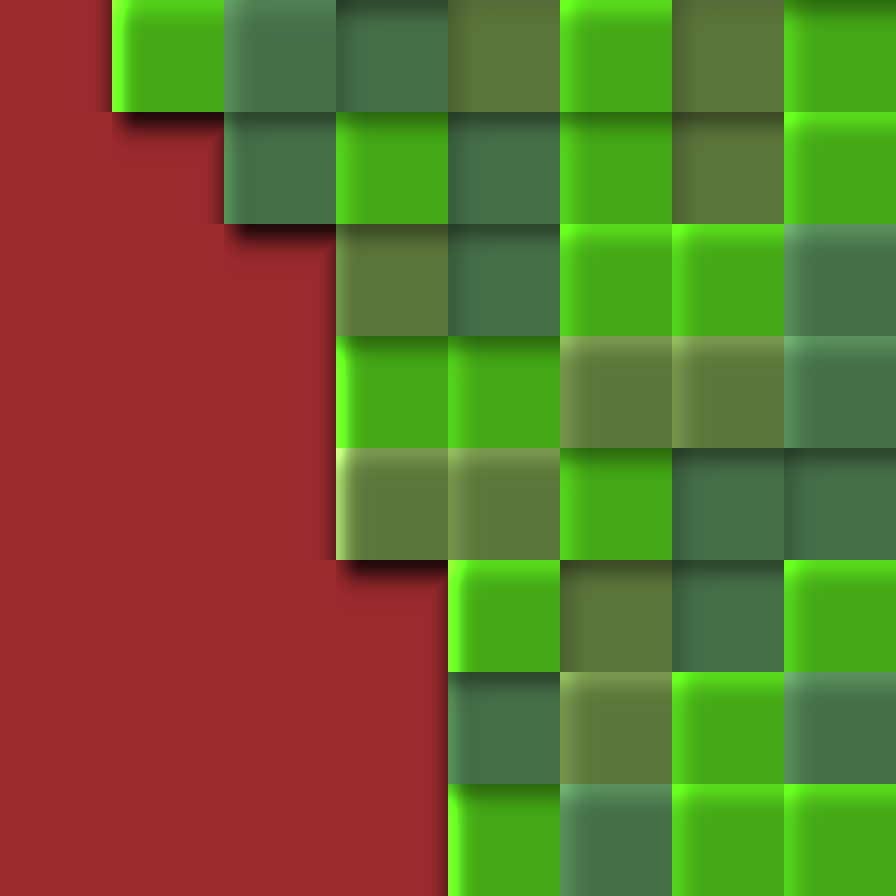
This background is drawn by a WebGL 1 fragment shader. Its source:

```glsl
precision highp float;
// A staircase of bevelled green tiles over a flat red ground, on a square grid.
// Stripes, diagonals and bands in grid coordinates choose each tile's colour and
// relief; exponential falloffs draw the lit rims, dark rims and cast shadows.

uniform vec2 u_resolution;

#define GRID 8.0
#define RIM_DEPTH 0.11
#define TOP_LIGHT 0.30
#define TOP_SHADE 0.36
#define SIDE_LIGHT 0.26
#define SIDE_SHADE 0.16
#define OUTER_LIGHT 0.62
#define SHADOW_DEPTH 0.13

const vec3 RED = vec3(0.605, 0.163, 0.180);
const vec3 GREEN = vec3(0.265, 0.660, 0.085);
const vec3 TEAL = vec3(0.270, 0.435, 0.280);
const vec3 OLIVE = vec3(0.360, 0.460, 0.230);

// Cells are (column, row), with row 0 at the top.
float firstColumn(float row) {
  return floor(1.01 + sqrt(2.0 * max(row, 0.0)));
}

bool isTile(vec2 cell) {
  return cell.x >= firstColumn(cell.y);
}

// Alternating columns, then a slanted band, then thirds along the diagonals.
bool isGreen(vec2 cell) {
  float c = cell.x, r = cell.y;
  if (r < 1.5) return mod(c, 2.0) > 0.5 && abs(c - 3.0) + r > 0.5;
  if (r < 3.5) return abs(c + 2.0 * r - 9.5) < 1.0;
  bool onDiagonal = mod(c + r + 0.5, 3.0) < 1.0;
  return r > 6.5 ? !onDiagonal : onDiagonal;
}

// A wedge between two slanted lines, crossed by a teal streak near the top.
bool isOlive(vec2 cell) {
  float c = cell.x, r = cell.y;
  bool wedge = c + 0.3 * r < 7.0 && c - r > -1.5;
  bool streak = r < 2.5 && abs(2.0 * c - 3.0 * r - 3.5) < 3.0;
  return wedge && !streak;
}

// Positive where the top rim catches light, negative where it is shaded.
float topRelief(vec2 cell) {
  float c = cell.x, r = cell.y;
  if (r < 0.5) return cos(6.2832 * (c - 1.4) / 3.6);
  bool lit = c > 4.5 && c + 2.0 * r > 8.5;
  if (abs(r - 4.5) < 1.0) lit = c < 4.5 || c + r > 11.5;
  return lit ? 1.0 : -1.0;
}

float falloff(float distance, float depth) {
  return exp(-distance * distance / (depth * depth) * 0.5);
}

vec3 tileColor(vec2 cell, vec2 local) {
  bool green = isGreen(cell);
  vec3 color = green ? GREEN : (isOlive(cell) ? OLIVE : TEAL);
  float relief = topRelief(cell);
  float top = relief * (relief > 0.0 ? TOP_LIGHT : TOP_SHADE);
  float side = green || relief > 0.0 ? SIDE_LIGHT : -SIDE_SHADE;
  color *= 1.0 + top * falloff(local.y, RIM_DEPTH);
  color *= 1.0 + side * falloff(local.x, RIM_DEPTH);

  // Exposed left rims are brighter and paler.
  if (!isTile(cell - vec2(1.0, 0.0))) {
    float rim = falloff(local.x, RIM_DEPTH * 0.7);
    color += OUTER_LIGHT * rim * (color * 0.55 + vec3(0.06, 0.12, 0.05));
  }
  return color;
}

vec3 groundColor(vec2 cell, vec2 local) {
  float shade = 0.0;
  // Shadow beneath an overhanging tile, fading in from its left corner.
  if (cell.y > 0.5 && isTile(cell - vec2(0.0, 1.0))) {
    shade = 0.78 * falloff(local.y, SHADOW_DEPTH)
          * smoothstep(-0.08, 0.25, local.x);
  }
  // Thin contact shadow beside a tile.
  if (isTile(cell + vec2(1.0, 0.0))) {
    shade = max(shade, 0.32 * falloff(1.0 - local.x, SHADOW_DEPTH * 0.5));
  }
  return RED * (1.0 - shade);
}

vec3 scene(vec2 uv) {
  vec2 p = vec2(uv.x, 1.0 - uv.y) * GRID;
  vec2 cell = floor(p);
  vec2 local = p - cell;
  return isTile(cell) ? tileColor(cell, local) : groundColor(cell, local);
}

void main() {
  // Four samples per pixel smooth the tile edges.
  vec3 color = vec3(0.0);
  for (int i = 0; i < 4; i++) {
    float k = float(i);
    vec2 offset = vec2(mod(k, 2.0), floor(k / 2.0)) * 0.5 - 0.25;
    color += scene((gl_FragCoord.xy + offset) / u_resolution);
  }
  gl_FragColor = vec4(clamp(color * 0.25, 0.0, 1.0), 1.0);
}
```
